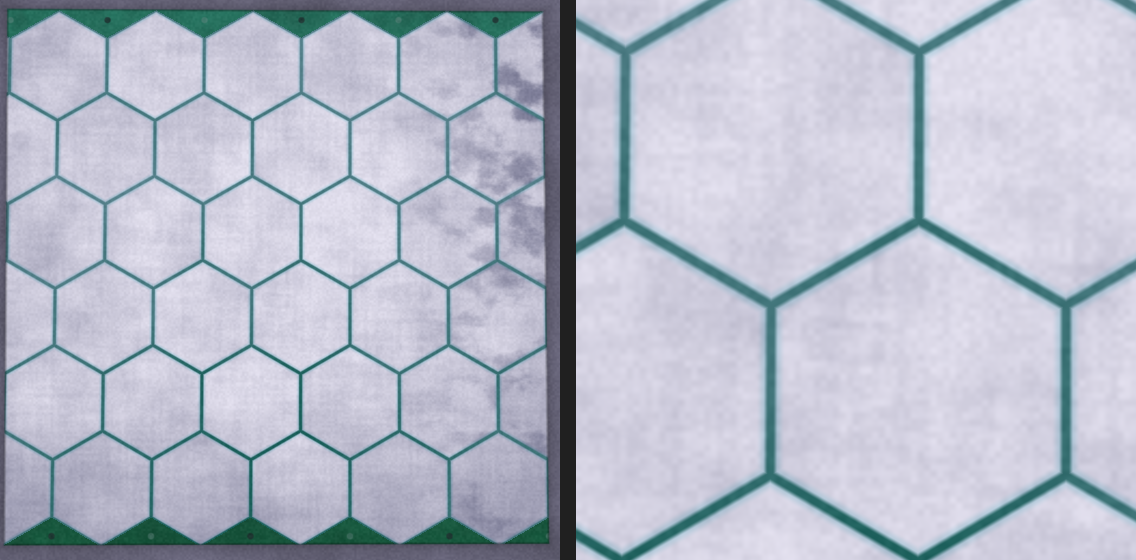
Left: the whole. Right: its middle third, enlarged.
Write a WebGL 2 fragment shader that draws this pattern.

```glsl
#version 300 es
precision highp float;
// A worn panel of six staggered rows of pale metal hexagons, parted by thin teal seams.
// A slightly tapered hexagon lattice gives cells and edge distances; cells outside the
// six rows become green border triangles. Noise adds smudges, brushing and grain.

#define ROWS 6.0
#define PITCH_TOP 0.1730     // hexagon width at the top of the canvas
#define TAPER 0.0049         // extra width gained towards the bottom
#define ORIGIN_X 0.625       // horizontal centre of one column
#define ORIGIN_Y 0.0182      // upper tips of the first row, from the top
#define SEAM_HALF 0.0165     // half seam width, in hexagon widths
#define SMUDGE 0.75          // strength of the stains
#define GRAIN 0.045

uniform vec2 u_resolution;
out vec4 outColor;

const float ROW_STEP = 0.8660254;
const vec3 METAL_LIGHT = vec3(0.85, 0.84, 0.90);
const vec3 METAL_SHADE = vec3(0.52, 0.52, 0.62);
const vec3 SEAM_TEAL = vec3(0.33, 0.50, 0.54);
const vec3 SEAM_DEEP = vec3(0.10, 0.37, 0.35);
const vec3 GREEN_TOP = vec3(0.15, 0.43, 0.36);
const vec3 GREEN_BOTTOM = vec3(0.09, 0.33, 0.23);
const vec3 WALL = vec3(0.40, 0.39, 0.47);

float hash(vec2 p) {
    vec3 q = fract(vec3(p.xyx) * 0.1031);
    q += dot(q, q.yzx + 33.33);
    return fract((q.x + q.y) * q.z);
}

float noise(vec2 p) {
    vec2 i = floor(p), f = fract(p);
    f = f * f * (3.0 - 2.0 * f);
    return mix(mix(hash(i), hash(i + vec2(1, 0)), f.x),
               mix(hash(i + vec2(0, 1)), hash(i + vec2(1, 1)), f.x), f.y);
}

float fbm(vec2 p) {
    float sum = 0.0, gain = 0.5;
    for (int i = 0; i < 5; i++) {
        sum += gain * noise(p);
        p = mat2(1.6, 1.2, -1.2, 1.6) * p + 7.3;
        gain *= 0.5;
    }
    return sum;
}

// Centre of the nearest cell of a pointy-top lattice with unit hexagon width
vec2 hexCentre(vec2 p) {
    vec2 period = vec2(1.0, 2.0 * ROW_STEP);
    vec2 a = floor(p / period + 0.5) * period;
    vec2 b = (floor(p / period) + 0.5) * period;
    return distance(p, a) < distance(p, b) ? a : b;
}

// Maps canvas (y down) to the lattice, with rows stretching gently downwards
vec2 toLattice(vec2 q) {
    float t = q.y - ORIGIN_Y;
    float row = 6.814 * t - 0.2123 * t * t;
    return vec2((q.x - ORIGIN_X) / (PITCH_TOP + TAPER * q.y), (row - 2.0 / 3.0) * ROW_STEP);
}

// Distance inside the slightly skewed outline of the panel
float panelDistance(vec2 q) {
    float sides = min(q.x - mix(0.013, 0.0065, q.y), mix(0.970, 0.981, q.y) - q.x);
    float ends = min(q.y - mix(0.0155, 0.0205, q.x), mix(0.974, 0.971, q.x) - q.y);
    return min(sides, ends);
}

vec3 metal(vec2 q, vec2 centre) {
    vec2 d = q - vec2(0.48, 0.42);
    float shade = 0.95 * dot(d, d) + 0.28 * smoothstep(0.68, 1.0, q.y);
    shade += 0.10 * (hash(centre * 5.0 + 40.0) - 0.5);
    vec2 offset = centre * 3.7 + 30.0;
    shade += 0.55 * (fbm(q * 13.0 + offset) - 0.47);
    // Stains gather along the right side, most of all near the top
    float worn = smoothstep(0.66, 0.98, q.x) * mix(1.0, 0.35, q.y) + 0.12;
    shade += SMUDGE * worn * smoothstep(0.42, 0.72, fbm(q * vec2(19.0, 27.0) + offset.yx));
    // Faint brushing in both directions
    shade += 0.09 * (noise(q * vec2(12.0, 150.0)) + noise(q * vec2(150.0, 12.0)) - 1.0);
    return mix(METAL_LIGHT, METAL_SHADE, clamp(shade, -0.08, 1.1));
}

// Green border with a mounting hole in each triangle, alternately dark and pale
vec3 border(vec2 q, vec2 local, float column, float soft) {
    vec3 color = mix(GREEN_TOP, GREEN_BOTTOM, q.y) * (0.85 + 0.3 * fbm(q * 30.0));
    float hole = length(vec2(local.x, abs(local.y) - 0.393)) - 0.032;
    bool dark = mod(column, 2.0) > 0.5;
    vec3 holeColor = dark ? vec3(0.12, 0.18, 0.18) : vec3(0.40, 0.53, 0.51);
    return mix(color, holeColor, (dark ? 0.8 : 0.45) * (1.0 - smoothstep(-soft, soft, hole)));
}

void main() {
    vec2 uv = gl_FragCoord.xy / u_resolution;
    vec2 q = vec2(uv.x, 1.0 - uv.y);
    float blur = max(1.0 / min(u_resolution.x, u_resolution.y), 0.0016);
    float soft = blur / PITCH_TOP;

    // Cell, row and distance to its edge
    vec2 p = toLattice(q);
    vec2 centre = hexCentre(p), local = p - centre;
    float row = floor(centre.y / ROW_STEP + 0.5);
    float edge = 0.5 - max(abs(local.x), dot(abs(local), vec2(0.5, ROW_STEP)));
    bool isBorder = row < -0.5 || row > ROWS - 0.5;
    vec3 color = isBorder ? border(q, local, floor(centre.x), soft) : metal(q, centre);

    // Seams, greener towards the lower middle, with a faint cyan fringe
    if (!isBorder) {
        float deep = smoothstep(0.25, 0.85, q.y) * (1.0 - 1.6 * abs(q.x - 0.5));
        deep = clamp(deep + 0.5 * (noise(q * 9.0) - 0.35), 0.0, 1.0);
        vec3 seam = mix(SEAM_TEAL, SEAM_DEEP, deep);
        color *= mix(vec3(0.82, 0.94, 0.95), vec3(1.0), smoothstep(SEAM_HALF, 0.05, edge));
        color = mix(seam, color, smoothstep(SEAM_HALF - soft, SEAM_HALF + soft, edge));
    }

    // Panel rim on the wall behind, then grain
    float inside = panelDistance(q);
    color *= mix(0.68, 1.0, smoothstep(0.0, 0.005, inside));
    vec3 wall = WALL * (0.86 + 0.3 * fbm(q * 9.0)) * (1.0 - 0.2 * exp(-90.0 * max(-inside, 0.0)));
    color = mix(wall, color, smoothstep(-blur, blur, inside));
    color += GRAIN * (noise(q * 260.0) - 0.5);
    outColor = vec4(clamp(color, 0.0, 1.0), 1.0);
}
```
